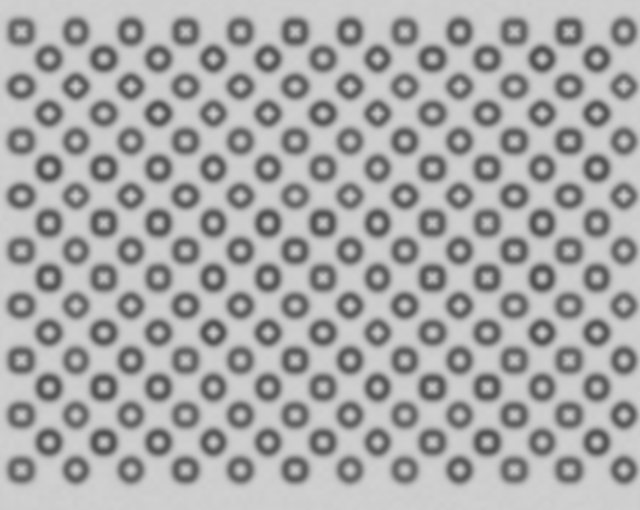
Reproduce this pattern procedurally as a WebGL 1 fragment shader.

```glsl
precision highp float;
// Soft grey rings on two interleaved square lattices, slightly uneven, on a pale ground.

// Lengths are fractions of the canvas width.
const float PITCH = 0.0856;
const vec2 FIRST_RING = vec2(0.0333, 0.0625);
const vec2 INNER_OFFSET = vec2(0.0433, 0.0433);
const vec2 OUTER_COUNT = vec2(12.0, 9.0);
const vec2 INNER_COUNT = vec2(11.0, 8.0);
const float RING_RADIUS = 0.0146;
const float LINE_SOFTNESS = 0.0058;   // standard deviation of the line profile

const float GROUND = 0.808;
const float OUTER_INK = 0.42;
const float INNER_INK = 0.45;
const float INK_VARIATION = 0.07;
const float STRETCH_VARIATION = 0.12;
const float SQUARENESS = 0.0011;
const float MOTTLE_SCALE = 110.0;
const float MOTTLE_AMOUNT = 0.018;

uniform vec2 u_resolution;

float hash(vec2 p) {
  return fract(sin(dot(p, vec2(127.1, 311.7))) * 43758.5453);
}

float valueNoise(vec2 p) {
  vec2 cell = floor(p);
  vec2 f = fract(p);
  f = f * f * (3.0 - 2.0 * f);
  float low = mix(hash(cell), hash(cell + vec2(1.0, 0.0)), f.x);
  float high = mix(hash(cell + vec2(0.0, 1.0)), hash(cell + vec2(1.0, 1.0)), f.x);
  return mix(low, high, f.y);
}

// Gaussian line around a circle; bulge pushes it out along the axes or diagonals.
float softRing(vec2 d, float bulge) {
  float r2 = dot(d, d) + 1e-6;
  float fourfold = 1.0 - 8.0 * d.x * d.x * d.y * d.y / (r2 * r2);
  float offset = (length(d) - RING_RADIUS - bulge * fourfold) / LINE_SOFTNESS;
  return exp(-0.5 * offset * offset);
}

// Ink of the nearest ring in a finite lattice.
float ringLattice(vec2 p, vec2 start, vec2 count, float ink, float seed) {
  vec2 id = clamp(floor((p - start) / PITCH + 0.5), vec2(0.0), count - 1.0);
  vec2 d = p - start - id * PITCH;

  // Columns vary in width, rows in height.
  vec2 uneven = vec2(hash(vec2(id.x, seed)), hash(vec2(seed + 5.0, id.y))) - 0.5;
  d *= 1.0 + STRETCH_VARIATION * uneven;
  float bulge = SQUARENESS * (uneven.x + uneven.y);
  float strength = 1.0 + 2.0 * INK_VARIATION * (hash(id + seed) - 0.5);
  return ink * strength * softRing(d, bulge);
}

void main() {
  vec2 p = gl_FragCoord.xy / u_resolution.x;

  float mottle = MOTTLE_AMOUNT * (valueNoise(p * MOTTLE_SCALE) - 0.5);
  float ink = ringLattice(p, FIRST_RING, OUTER_COUNT, OUTER_INK, 3.0)
            + ringLattice(p, FIRST_RING + INNER_OFFSET, INNER_COUNT, INNER_INK, 17.0);

  gl_FragColor = vec4(vec3(GROUND + mottle - ink), 1.0);
}
```
